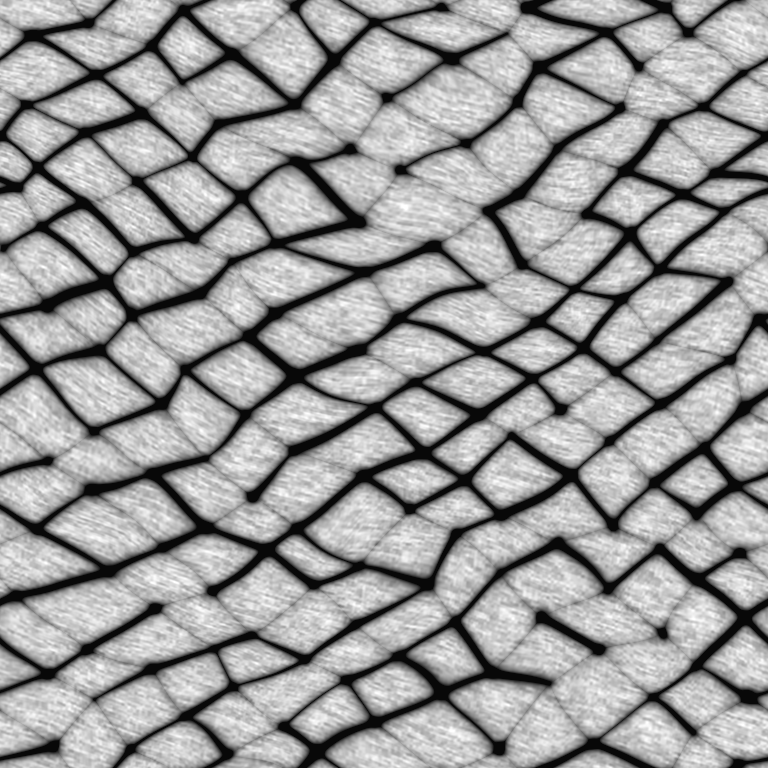
Give the GLSL for this texture, as a WebGL 2 fragment shader.

```glsl
#version 300 es
precision highp float;

uniform vec2 u_resolution;
out vec4 fragColor;

#define BEND 0.075         // large sway of the rows
#define WOBBLE 0.014       // small sway of the edges
#define JITTER 0.46        // scatter of the lattice corners
#define GAP_MIN -0.0008    // half width of the gaps
#define GAP_MAX 0.0052
#define ROUNDING 0.0029    // softness of the pad corners
#define OPEN_RISING 0.74   // share of open gaps, rising edges
#define OPEN_FALLING 0.52  // share of open gaps, falling edges
#define EDGE_FALLOFF 0.0043
#define CREASE 0.26
#define GRAIN 0.42

float hash(vec2 p) {
    return fract(sin(dot(p, vec2(127.1, 311.7))) * 43758.5);
}

// Exact wrap for whole numbers
vec2 wrapCell(vec2 cell, vec2 period) {
    return cell - period * floor((cell + 0.5) / period);
}

float noise(vec2 p, vec2 period, float seed) {
    vec2 i = floor(p), f = fract(p);
    f = f * f * (3.0 - 2.0 * f);
    vec2 lo = wrapCell(i, period), hi = wrapCell(i + 1.0, period);
    float bottom = mix(hash(lo + seed), hash(vec2(hi.x, lo.y) + seed), f.x);
    float top = mix(hash(vec2(lo.x, hi.y) + seed), hash(hi + seed), f.x);
    return mix(bottom, top, f.y);
}

vec2 noise2(vec2 p, float count, float seed) {
    vec2 period = vec2(count);
    return vec2(noise(p * count, period, seed), noise(p * count, period, seed + 17.3)) - 0.5;
}

// Slanted lattice with whole steps across the canvas, and its inverse
vec2 toLattice(vec2 p) {
    return vec2(11.0 * p.y - 7.0 * p.x, 11.0 * p.y + 8.0 * p.x);
}

vec2 toCanvas(vec2 q) {
    return vec2((q.y - q.x) / 15.0, (8.0 * q.x + 7.0 * q.y) / 165.0);
}

// Same id for corners that coincide on the tiled canvas
vec2 cornerId(vec2 c) {
    return wrapCell(vec2(c.y - c.x, 8.0 * c.x + 7.0 * c.y), vec2(15.0, 165.0));
}

vec2 cornerPosition(vec2 c) {
    vec2 id = cornerId(c);
    vec2 offset = vec2(hash(id + 3.1), hash(id + 8.7)) - 0.5;
    return toCanvas(c + JITTER * offset);
}

// Adds one lattice edge: x sums the soft gap field, y keeps the deepest crease
void addEdge(vec2 p, vec2 a, vec2 b, vec2 id, float openShare, inout vec2 field) {
    vec2 ab = b - a;
    float t = clamp(dot(p - a, ab) / dot(ab, ab), 0.0, 1.0);
    float d = length(p - a - ab * t);
    vec2 ends = mix(vec2(GAP_MIN), vec2(GAP_MAX), vec2(hash(id + 1.3), hash(id + 5.9)));
    float width = mix(ends.x, ends.y, t);
    if (hash(id + 11.7) > openShare) {
        // Closed edge: a short notch that tapers into a crease
        float along = hash(id + 23.9) > 0.5 ? t : 1.0 - t;
        width = ends.x - 0.05 * along;
        float fold = 0.65 * exp(-d / 0.003) + 0.35 * exp(-d / 0.009);
        field.y = max(field.y, fold);
    }
    field.x += exp((width - d) / ROUNDING);
}

vec2 gapField(vec2 p) {
    vec2 base = floor(toLattice(p));
    vec2 field = vec2(1e-12, 0.0);
    for (int j = -1; j <= 1; j++) {
        for (int i = -1; i <= 1; i++) {
            vec2 c = base + vec2(i, j);
            vec2 id = cornerId(c);
            vec2 a = cornerPosition(c);
            addEdge(p, a, cornerPosition(c + vec2(1, 0)), id, OPEN_FALLING, field);
            addEdge(p, a, cornerPosition(c + vec2(0, 1)), id + 41.3, OPEN_RISING, field);
        }
    }
    return vec2(-ROUNDING * log(field.x), field.y);
}

// Fine slanted fibres mixed with round specks
float fibres(vec2 p) {
    vec2 q = vec2(72.0 * p.x, 96.0 * p.x + 288.0 * p.y);
    float strands = noise(q, vec2(72.0, 96.0), 2.0);
    float specks = noise(p * 250.0, vec2(250.0), 6.0);
    return 0.58 * strands + 0.42 * specks - 0.5;
}

void main() {
    vec2 uv = gl_FragCoord.xy / u_resolution;
    vec2 p = uv + BEND * noise2(uv, 3.0, 0.4) + WOBBLE * noise2(uv, 14.0, 4.6);
    vec2 field = gapField(p);
    float inside = max(field.x, 0.0);

    // Pads: steep rim, then a gently domed top
    float rim = 1.0 - exp(-inside / EDGE_FALLOFF);
    float dome = 0.835 - 0.06 * exp(-inside / 0.015) - CREASE * field.y;
    dome += 0.02 * (noise(uv * 9.0, vec2(9.0), 9.2) - 0.5);
    float shade = mix(0.03, dome + GRAIN * fibres(p), rim);
    fragColor = vec4(vec3(clamp(shade, 0.0, 1.0)), 1.0);
}
```
